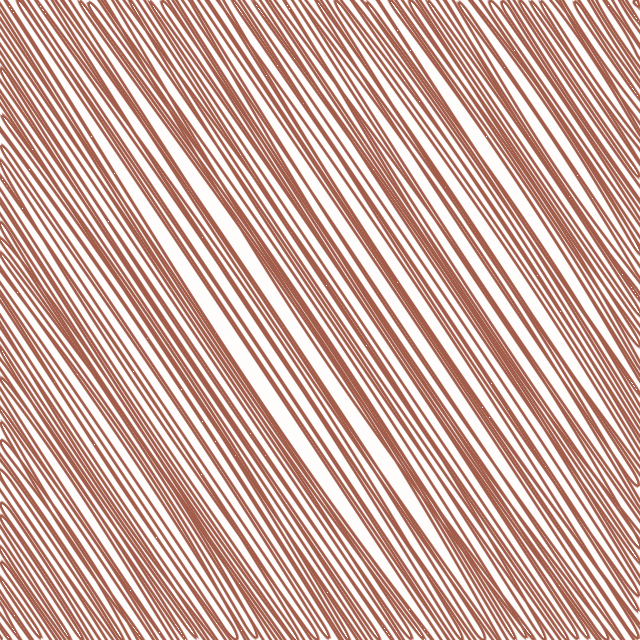
This pattern is drawn by a WebGL 2 fragment shader. Its source:

```glsl
#version 300 es
precision highp float;
// Dense diagonal pen hatching in red-brown on white. Strokes come in pairs with
// evenly spaced ends; each one bows sideways in proportion to its length, which
// opens long gaps and dark bundles. Some pairs close in a hairpin at the border.

uniform vec2 u_resolution;
out vec4 fragColor;

const vec3 PAPER = vec3(1.0, 0.992, 0.99);
const vec3 INK = vec3(0.635, 0.36, 0.29);
const vec2 ALONG = vec2(0.555, -0.832);
const vec2 ACROSS = vec2(0.832, 0.555);
const float SPACING = 0.0134;
const float HALF_WIDTH = 0.0021;

// Four random values in 0..1 for one pair and one purpose
vec4 hash4(float id, float salt) {
    vec4 v = fract((id + salt * 17.31 + 3.7) * vec4(0.1031, 0.1130, 0.0973, 0.1099));
    v += dot(v, v.wzxy + 33.33);
    return fract((v.xxyz + v.yzzw) * v.zywx);
}

// Start and end of the chord that a hatch line cuts from the unit square
vec2 chord(float offset) {
    vec2 origin = offset * ACROSS;
    vec2 a = -origin / ALONG;
    vec2 b = (1.0 - origin) / ALONG;
    vec2 lo = min(a, b), hi = max(a, b);
    return vec2(max(lo.x, lo.y), min(hi.x, hi.y));
}

// Distance to one pair of strokes; pos is (across, along)
float pairDistance(vec2 pos, float id) {
    vec4 ends = hash4(id, 1.0) - 0.5;
    vec4 bows = hash4(id, 2.0) - 0.5;
    vec4 tips = hash4(id, 3.0);

    float base = id * SPACING;
    vec2 span = chord(base);
    float len = max(span.y - span.x, 0.001);
    float t = clamp((pos.y - span.x) / len, 0.0, 1.0);

    // Sideways position of both strokes: jittered ends plus a skewed bow
    float bow = len * sin(3.14159 * pow(t, mix(0.75, 1.35, bows.w + 0.5)));
    vec2 strokes = base + vec2(-0.0034, 0.0034) + 0.007 * mix(ends.xy, ends.zw, t);
    strokes += bow * (0.034 * bows.x + 0.019 * bows.yz);
    float center = 0.5 * (strokes.x + strokes.y);
    float gap = max(0.5 * abs(strokes.x - strokes.y), 0.0002);

    // Tips lie just inside the border for hairpins, far outside otherwise
    float taper = min(0.028, 0.4 * len);
    float first = span.x + (tips.x < 0.5 ? 0.005 * tips.z : -0.12);
    float last = span.y - (tips.y < 0.5 ? 0.005 * tips.w : -0.12);
    float past = max(max(first + taper - pos.y, pos.y - last + taper), 0.0);

    // Outline of a stretched round cap, corrected by its gradient
    float squeeze = gap / taper;
    vec2 q = vec2(pos.x - center, past * squeeze);
    float r = max(length(q), 1e-5);
    float slope = length(q * vec2(1.0, squeeze)) / r;
    return abs(r - gap) / max(slope, 0.06);
}

void main() {
    vec2 uv = gl_FragCoord.xy / u_resolution;
    vec2 pos = vec2(dot(uv, ACROSS), dot(uv, ALONG));

    // Nearest stroke among all pairs that can bow this far
    float nearest = 1.0;
    float home = floor(pos.x / SPACING + 0.5);
    for (int i = -4; i <= 4; i++) {
        nearest = min(nearest, pairDistance(pos, home + float(i)));
    }

    // Soft-edged ink
    float blur = 0.8 / min(u_resolution.x, u_resolution.y);
    float ink = 1.0 - smoothstep(HALF_WIDTH - blur, HALF_WIDTH + blur, nearest);
    fragColor = vec4(mix(PAPER, INK, ink), 1.0);
}
```
